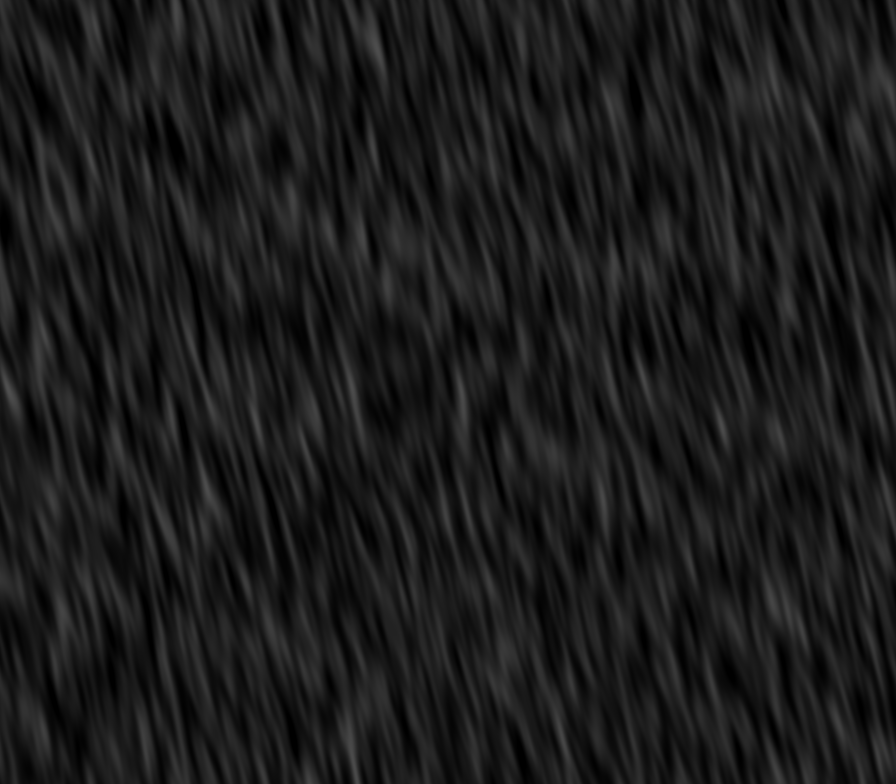
A WebGL 1 fragment shader for this texture:

```glsl
precision highp float;
// Dark brushed fur: soft, short grey streaks that lean to the upper left.
// Several stretched layers of gradient noise, at differing widths and leans,
// are summed to unit spread and mapped to a near-black tone curve.

uniform vec2 u_resolution;

const float NOISE_SPREAD = 0.216;  // standard deviation of gradientNoise
const float STREAK_ASPECT = 5.8;   // length of a streak over its width
const float ROW_STAGGER = 0.37;    // shift between neighbouring columns

// Random unit vector for a lattice cell
vec2 cellGradient(vec2 cell) {
    vec3 h = fract(vec3(cell.xyx) * vec3(0.1031, 0.1030, 0.0973));
    h += dot(h, h.yzx + 33.33);
    float angle = 6.28319 * fract((h.x + h.y) * h.z);
    return vec2(cos(angle), sin(angle));
}

float gradientNoise(vec2 p) {
    vec2 cell = floor(p);
    vec2 f = p - cell;
    vec2 fade = f * f * f * (f * (f * 6.0 - 15.0) + 10.0);
    vec2 right = vec2(1.0, 0.0);
    vec2 up = vec2(0.0, 1.0);
    float a = dot(cellGradient(cell), f);
    float b = dot(cellGradient(cell + right), f - right);
    float c = dot(cellGradient(cell + up), f - up);
    float d = dot(cellGradient(cell + 1.0), f - 1.0);
    return mix(mix(a, b, fade.x), mix(c, d, fade.x), fade.y);
}

// Noise stretched along a direction leaning left of vertical, in radians
float streaks(vec2 p, float density, float aspect, float lean, float seed) {
    float across = dot(p, vec2(cos(lean), sin(lean))) * density;
    float along = dot(p, vec2(-sin(lean), cos(lean))) * density / aspect;
    vec2 lattice = vec2(across, along + ROW_STAGGER * across);
    return gradientNoise(lattice + seed) / NOISE_SPREAD;
}

// Grey level for a height of zero mean and unit spread
float toneCurve(float height) {
    return max(0.103 + 0.051 * height + 0.003 * height * height, 0.0);
}

void main() {
    vec2 p = gl_FragCoord.xy / u_resolution.y;

    // Gentle bend of the streak direction
    p.x += 0.018 * gradientNoise(p * 3.0 + 7.3);

    // Wide, medium and fine streaks over faint broad patches
    float height = 0.50 * streaks(p, 48.0, STREAK_ASPECT, 0.13, 11.7);
    height += 0.75 * streaks(p, 70.0, STREAK_ASPECT, 0.16, 43.2);
    height += 0.38 * streaks(p, 100.0, STREAK_ASPECT, 0.20, 87.9);
    height += 0.20 * streaks(p, 11.0, 1.8, 0.10, 23.4);

    gl_FragColor = vec4(vec3(toneCurve(height)), 1.0);
}
```
